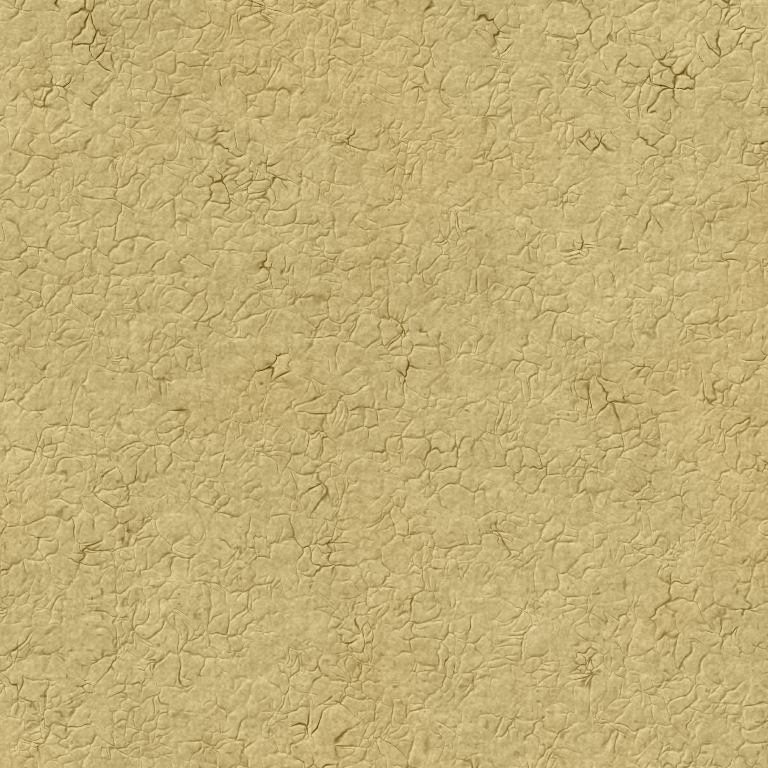
Give the GLSL for this texture, as a Shadertoy shader.

```glsl
// Dry, sandy clay with dense small plates and broken cracks, lit from the upper left.

const vec3 CLAY = vec3(0.774, 0.697, 0.481);
const vec3 TONE_TINT = vec3(1.0, 1.03, 1.1);
const vec3 OCHRE_SHIFT = vec3(0.0, -0.008, -0.016);
const vec2 TO_LIGHT = vec2(-0.6, 0.8);

float hash(vec2 p) {
    return fract(sin(dot(p, vec2(127.1, 311.7))) * 43758.55);
}

vec2 hash2(vec2 p) {
    return vec2(hash(p), hash(p + vec2(41.3, 17.9)));
}

float noise(vec2 p) {
    vec2 cell = floor(p), f = fract(p);
    f = f * f * (3.0 - 2.0 * f);
    float low = mix(hash(cell), hash(cell + vec2(1, 0)), f.x);
    float high = mix(hash(cell + vec2(0, 1)), hash(cell + vec2(1, 1)), f.x);
    return mix(low, high, f.y);
}

float fbm(vec2 p, int octaves) {
    float sum = 0.0, weight = 0.5, total = 0.0;
    for (int i = 0; i < octaves; i++) {
        sum += weight * noise(p);
        total += weight;
        weight *= 0.5;
        p = mat2(1.6, 1.2, -1.2, 1.6) * p + 7.3;
    }
    return sum / total;
}

// x: distance to the nearest border between cells, y: random value of the cell
vec2 cellEdge(vec2 p) {
    vec2 cell = floor(p), f = fract(p), nearest = vec2(0), id = cell;
    float best = 9.0, edge = 9.0;
    for (int y = -1; y <= 1; y++)
    for (int x = -1; x <= 1; x++) {
        vec2 g = vec2(x, y);
        vec2 r = g + hash2(cell + g) - f;
        if (dot(r, r) < best) { best = dot(r, r); nearest = r; id = cell + g; }
    }
    for (int y = -1; y <= 1; y++)
    for (int x = -1; x <= 1; x++) {
        vec2 g = vec2(x, y);
        vec2 r = g + hash2(cell + g) - f;
        vec2 d = r - nearest;
        if (dot(d, d) > 0.0001)
            edge = min(edge, dot(0.5 * (r + nearest), normalize(d)));
    }
    return vec2(edge, hash(id + 5.7));
}

// Bends straight borders into ragged ones
vec2 warp(vec2 p, float freq, float amount) {
    vec2 q = p * freq;
    return p + amount * (vec2(noise(q), noise(q + 31.7)) - 0.5);
}

// x: crack depth, y: plate height, for one plate size
vec2 plates(vec2 p, float freq, float width, float presence) {
    vec2 cell = cellEdge(p * freq);
    float edge = cell.x / freq;
    float crack = presence * (1.0 - smoothstep(0.0, width, edge));
    float dome = (0.35 + 0.65 * cell.y) * smoothstep(0.0, 0.006, edge);
    return vec2(crack, dome);
}

// x: crack depth, y: height of the whole surface
vec2 surface(vec2 p) {
    vec2 q = warp(warp(warp(p, 28.0, 0.02), 80.0, 0.009), 170.0, 0.0035);
    float coarseShare = smoothstep(0.3, 0.7, fbm(p * 38.0, 2));
    float fineShare = smoothstep(0.35, 0.75, fbm(p * 46.0 + 53.0, 2));
    vec2 coarse = plates(q, 34.0, mix(0.0018, 0.003, coarseShare), coarseShare);
    vec2 fine = plates(q + 3.7, 58.0, 0.0022, 0.75 * fineShare);
    float depth = max(coarse.x, fine.x);
    float lumps = 1.7 * fbm(p * 65.0, 3);
    float height = 0.5 * coarse.y + 0.3 * fine.y + lumps - 0.8 * depth;
    return vec2(depth, height);
}

void mainImage(out vec4 fragColor, in vec2 fragCoord) {
    vec2 p = fragCoord / iResolution.y;

    // Relief: compare the height with a point slightly nearer the light
    vec2 here = surface(p);
    float relief = here.y - surface(p + TO_LIGHT * 0.0023).y;
    relief = clamp(relief, -1.2, 0.55);

    // Cracks darken a little everywhere and open up in small patches
    float patches = smoothstep(0.52, 0.78, fbm(p * 17.0 + 19.0, 3));
    float gap = here.x * here.x * (0.07 + 0.22 * patches);

    // Broad stains, soft mottling and sand grain
    float stain = fbm(p * 5.0 + 11.0, 4) - 0.5;
    float mottle = fbm(p * 52.0 + 5.0, 3) - 0.5;
    float grain = 0.55 * noise(p * 300.0) + 0.45 * noise(p * 490.0 + 9.0) - 0.5;

    // Scattered small pits
    float pits = smoothstep(0.84, 0.96, noise(p * 150.0 + 71.0))
               * smoothstep(0.45, 0.7, noise(p * 23.0 + 13.0));

    float tone = 0.13 * relief - gap - 0.12 * pits
               + 0.05 * stain + 0.08 * mottle + 0.13 * grain;
    vec3 color = CLAY + tone * TONE_TINT;
    color += OCHRE_SHIFT * smoothstep(0.5, 0.75, fbm(p * 6.0 + 37.0, 3));
    fragColor = vec4(clamp(color, 0.0, 1.0), 1.0);
}
```
